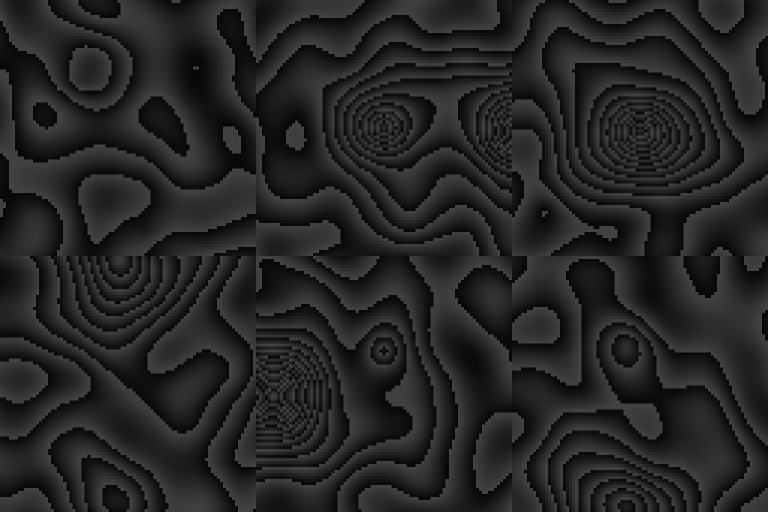
Give the GLSL for this pattern, as a Shadertoy shader.

```glsl
const vec2 TILE_COUNT = vec2(3.0, 2.0);
const float CELLS_PER_TILE = 85.0;
const float NOISE_SCALE = 3.2;
const float NOISE_BANDS = 2.6;
const float DARKEST = 0.028;
const float BRIGHTEST = 0.262;
const int HILLS_PER_TILE = 2;
const int SUBSAMPLES = 2;

// Two hills per tile, top row first: centre, height in bands, radius
const vec4 HILLS[12] = vec4[12](
    vec4(0.30, 0.68, -1.3, 0.12), vec4(0.58, 0.10, -1.3, 0.16),
    vec4(0.50, 0.50,  9.0, 0.12), vec4(1.02, 0.48, 13.0, 0.15),
    vec4(0.50, 0.49, 12.0, 0.14), vec4(0.13, 0.18, -2.0, 0.12),
    vec4(0.47, 0.99,  8.0, 0.20), vec4(0.50, 0.03,  3.0, 0.22),
    vec4(0.07, 0.45, 15.0, 0.17), vec4(0.50, 0.63,  4.0, 0.09),
    vec4(0.45, 0.02,  8.0, 0.20), vec4(0.45, 0.66,  2.5, 0.13));

vec2 randomGradient(vec2 lattice) {
    float angle = 6.2832 * fract(sin(dot(lattice, vec2(127.1, 311.7))) * 43758.5);
    return vec2(cos(angle), sin(angle));
}

float gradientNoise(vec2 p) {
    vec2 i = floor(p);
    vec2 f = p - i;
    vec2 u = f * f * f * (f * (f * 6.0 - 15.0) + 10.0);
    float a = dot(randomGradient(i), f);
    float b = dot(randomGradient(i + vec2(1, 0)), f - vec2(1, 0));
    float c = dot(randomGradient(i + vec2(0, 1)), f - vec2(0, 1));
    float d = dot(randomGradient(i + vec2(1, 1)), f - vec2(1, 1));
    return mix(mix(a, b, u.x), mix(c, d, u.x), u.y);
}

// Rounded summit with nearly straight flanks
float hillHeight(vec2 p, vec4 hill) {
    float q = length(p - hill.xy) / hill.w;
    return hill.z * exp(-q * q / (0.3 + q));
}

float terrainHeight(vec2 p, int tileIndex) {
    vec2 seedOffset = vec2(17.3, 9.7) * float(tileIndex + 1);
    float height = NOISE_BANDS * gradientNoise(p * NOISE_SCALE + seedOffset);
    for (int i = 0; i < HILLS_PER_TILE; i++) {
        height += hillHeight(p, HILLS[tileIndex * HILLS_PER_TILE + i]);
    }
    return height;
}

float contourShade(vec2 uv) {
    vec2 grid = clamp(uv, 0.0, 0.9999) * TILE_COUNT;
    vec2 tile = floor(grid);
    int tileIndex = int(tile.x + TILE_COUNT.x * (TILE_COUNT.y - 1.0 - tile.y));

    // Snap to coarse cells, then wrap the height into sawtooth bands
    vec2 cell = (floor(fract(grid) * CELLS_PER_TILE) + 0.5) / CELLS_PER_TILE;
    float band = fract(terrainHeight(cell, tileIndex) + 0.45);
    return mix(DARKEST, BRIGHTEST, band);
}

void mainImage(out vec4 fragColor, in vec2 fragCoord) {
    float shade = 0.0;
    float sampleCount = float(SUBSAMPLES * SUBSAMPLES);

    // Average subpixel samples to soften cell edges
    for (int y = 0; y < SUBSAMPLES; y++) {
        for (int x = 0; x < SUBSAMPLES; x++) {
            vec2 offset = (vec2(x, y) + 0.5) / float(SUBSAMPLES) - 0.5;
            shade += contourShade((fragCoord + offset) / iResolution.xy);
        }
    }
    fragColor = vec4(vec3(shade / sampleCount), 1.0);
}
```
